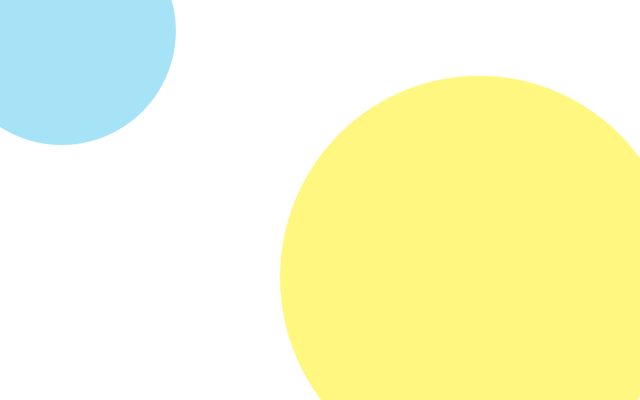
A Shadertoy shader for this background:

```glsl
// Two flat discs on white: a small sky-blue one cut off by the top left corner
// and a large, slightly tall yellow one running off the lower right.
// Each is an ellipse distance turned into a smooth coverage mask.

// Approximate signed distance to an axis-aligned ellipse
float ellipseDistance(vec2 p, vec2 radii) {
    float scaled = length(p / radii);
    float slope = length(p / (radii * radii));
    return scaled * (scaled - 1.0) / max(slope, 1e-4);
}

// Coverage with an edge about one pixel wide
float coverage(float dist) {
    float pixel = 1.0 / iResolution.y;
    return 1.0 - smoothstep(-0.75 * pixel, 0.75 * pixel, dist);
}

void mainImage(out vec4 fragColor, in vec2 fragCoord) {
    // Canvas height is one unit
    vec2 uv = fragCoord / iResolution.y;

    vec3 white = vec3(1.0);
    vec3 skyBlue = vec3(0.651, 0.890, 0.965);
    vec3 paleYellow = vec3(1.0, 0.969, 0.498);

    float blueDisc = ellipseDistance(uv - vec2(0.1542, 0.9229), vec2(0.2854));
    float yellowDisc = ellipseDistance(uv - vec2(1.198, 0.3065), vec2(0.498, 0.504));

    // Layers from back to front
    vec3 color = mix(white, skyBlue, coverage(blueDisc));
    color = mix(color, paleYellow, coverage(yellowDisc));

    fragColor = vec4(color, 1.0);
}
```
